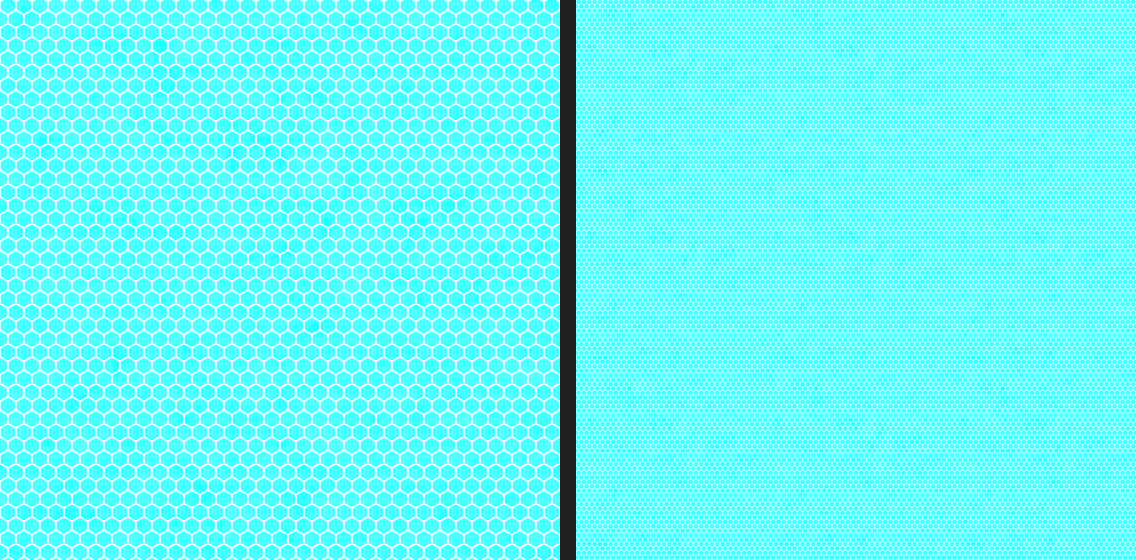
Left, the tile; right, the same tile 3 across and 3 down.
Give the GLSL for this pattern, as a Shadertoy shader.

```glsl
// Honeycomb of cyan hexagons divided by thin white lines, over a faintly
// mottled wash. The distance to the nearest cell border draws the lines;
// wrapping value noise tints the fill, so every side of the tile joins.

#define COLUMNS 35.0
#define ROWS 42.0               // even, as alternate rows are shifted
#define ROW_PHASE 0.57          // height of the lowest row centre, in rows
#define LINE_WIDTH 0.102        // relative to the width of a cell
#define LINE_COLOR vec3(1.0, 1.0, 1.0)
#define FILL_COLOR vec3(0.295, 1.0, 1.0)
#define MOTTLE_SCALE 24         // noise cells across the coarsest layer
#define MOTTLE_AMOUNT 0.17
#define BLOTCH_AMOUNT 0.10

const float ROW_STEP = 0.866025;    // row spacing of a regular hexagon grid

// Integer hash of a lattice point, from 0 to 1
float hash(ivec2 cell, int seed) {
    uint h = uint(cell.x) * 1597334677u ^ uint(cell.y) * 3812015801u;
    h ^= uint(seed) * 2654435769u;
    h = (h ^ (h >> 16)) * 2246822519u;
    h = (h ^ (h >> 13)) * 3266489917u;
    h ^= h >> 16;
    return float(h >> 8) / 16777216.0;
}

// Value noise that wraps after a whole number of cells
float wrapNoise(vec2 uv, int period, int seed) {
    vec2 p = uv * float(period);
    ivec2 i = ivec2(floor(p));
    vec2 f = fract(p);
    f = f * f * (3.0 - 2.0 * f);
    ivec2 lo = i % period;
    ivec2 hi = (i + 1) % period;
    return mix(mix(hash(lo, seed), hash(ivec2(hi.x, lo.y), seed), f.x),
               mix(hash(ivec2(lo.x, hi.y), seed), hash(hi, seed), f.x), f.y);
}

// Layered noise centred on zero
float mottle(vec2 uv) {
    float sum = 0.0;
    float weight = 0.4;
    int period = MOTTLE_SCALE;
    for (int layer = 0; layer < 4; layer++) {
        sum += weight * (wrapNoise(uv, period, layer) - 0.5);
        weight *= 0.75;
        period *= 2;
    }
    return sum;
}

// Distance to the border of the nearest hexagon of width one
float hexBorder(vec2 p) {
    vec2 spacing = vec2(1.0, 2.0 * ROW_STEP);
    vec2 a = mod(p, spacing) - 0.5 * spacing;
    vec2 b = mod(p + 0.5 * spacing, spacing) - 0.5 * spacing;
    vec2 q = abs(dot(a, a) < dot(b, b) ? a : b);
    return 0.5 - max(q.x, dot(q, vec2(0.5, ROW_STEP)));
}

void mainImage(out vec4 fragColor, in vec2 fragCoord) {
    vec2 uv = fragCoord / iResolution.xy;

    // Wash: soft variation with occasional deeper blotches, in red only
    float tone = mottle(uv);
    float blotch = smoothstep(0.12, 0.40, -tone);
    vec3 color = FILL_COLOR;
    color.r += MOTTLE_AMOUNT * tone - BLOTCH_AMOUNT * blotch;

    // Lines, smoothed over one pixel
    vec2 p = vec2(uv.x * COLUMNS, (uv.y * ROWS - ROW_PHASE) * ROW_STEP);
    float pixel = COLUMNS / iResolution.x;
    float line = clamp((0.5 * LINE_WIDTH - hexBorder(p)) / pixel + 0.5, 0.0, 1.0);

    fragColor = vec4(mix(color, LINE_COLOR, line), 1.0);
}
```
